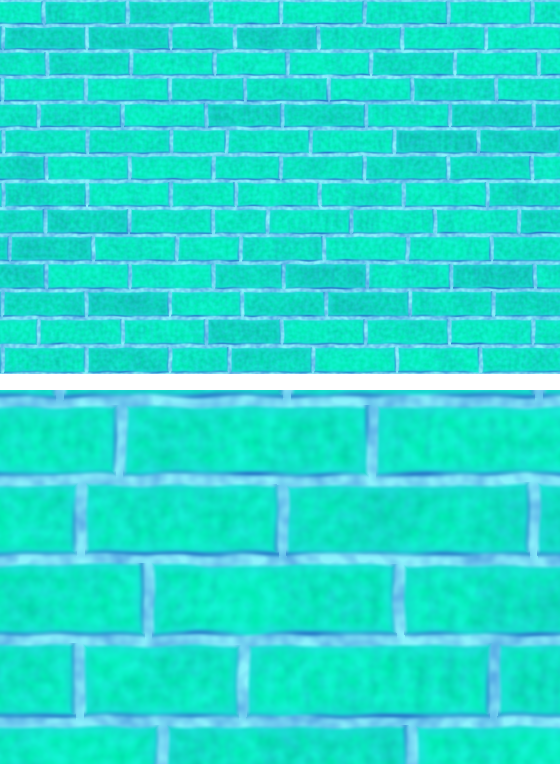
Top, the full canvas; bottom, a detail of the centre.
Reproduce this texture procedurally as a WebGL 1 fragment shader.

```glsl
precision highp float;
uniform vec2 u_resolution;

float hash(vec2 p) {
  vec3 q = fract(vec3(p.xyx) * 0.1031);
  q += dot(q, q.yzx + 33.33);
  return fract((q.x + q.y) * q.z);
}

vec2 gradient(vec2 cell) {
  float angle = 6.2832 * hash(cell + 57.0);
  return vec2(cos(angle), sin(angle));
}

// Gradient noise, roughly -0.7 to 0.7
float noise(vec2 p) {
  vec2 i = floor(p), f = fract(p);
  vec2 w = f * f * f * (f * (f * 6.0 - 15.0) + 10.0);
  vec2 x = vec2(1.0, 0.0);
  float low = mix(dot(gradient(i), f), dot(gradient(i + x), f - x), w.x);
  float high = mix(dot(gradient(i + x.yx), f - x.yx), dot(gradient(i + 1.0), f - 1.0), w.x);
  return mix(low, high, w.y);
}

// Brick face: tone per brick, patches, vertical streaks and fine grain
vec3 brickColor(vec2 id, vec2 p) {
  float tone = hash(id + 11.0);
  float patches = noise(p * 16.0 + id * 3.7);
  float streaks = noise(p * vec2(105.0, 16.0)) * hash(id + 29.0);
  float grain = noise(p * 95.0) + 0.6 * noise(p * 170.0);
  float shade = 0.1 + 0.65 * tone * tone + 0.4 * patches + 0.35 * streaks + 0.3 * grain;
  vec3 color = mix(vec3(0.04, 0.94, 0.77), vec3(0.08, 0.75, 0.74), clamp(shade, 0.0, 1.0));
  color = mix(color, vec3(0.08, 0.74, 0.88), 0.75 * step(0.97, hash(id + 43.0)));
  return color + vec3(0.07, 0.03, 0.12) * noise(p * 75.0 + 19.0);
}

vec3 mortarColor(vec2 p) {
  float stain = 0.6 + 0.7 * noise(p * 28.0) + 0.6 * noise(p * 90.0);
  return mix(vec3(0.34, 0.68, 0.90), vec3(0.54, 0.95, 0.99), clamp(stain, 0.0, 1.0));
}

void main() {
  vec2 p = gl_FragCoord.xy / u_resolution.y;
  vec2 wobbled = p + 0.003 * vec2(noise(p * 24.0), noise(p * 24.0 + 7.3));

  // Fourteen courses, slightly taller toward the bottom
  float down = 1.0 - wobbled.y;
  float course = 14.0 * (down + 0.0156 * sin(3.1416 * down));
  float row = floor(course);

  // Staggered bricks, with one cut short in each course
  float pitch = 0.224;
  float trim = mix(0.02, 0.085, hash(vec2(row, 5.0)));
  float start = mix(0.113, 0.012, mod(row, 2.0)) + 0.028 * (hash(vec2(row, 17.0)) - 0.5);
  float along = wobbled.x - start;
  along += trim * step(3.0 * pitch - trim, along);
  float column = floor(along / pitch);
  vec2 size = vec2(pitch, 1.0 / 14.0);
  if (column == 2.0) size.x -= trim;
  vec2 local = vec2(along - column * pitch, fract(course) / 14.0);

  // Distance to the brick edge, positive inside the joint
  float joint = 0.0054;
  vec2 edge = abs(local - 0.5 * size) - 0.5 * size + joint;
  float d = max(edge.x, edge.y);
  float soft = max(0.0026, 0.8 / u_resolution.y);
  float mortar = smoothstep(-soft, soft, d);

  vec3 color = brickColor(vec2(column, row), p);
  color = mix(color, vec3(0.13, 0.86, 0.88), 0.55 * smoothstep(-0.012, 0.0, d));
  color = mix(color, mortarColor(p), mortar);

  // Broken blue shadow on the lower and right edges
  vec2 lip = (local - size + joint) / 0.0026;
  vec2 shadow = exp(-lip * lip) * step(edge.yx, vec2(0.002));
  float strength = clamp(0.45 + 0.9 * noise(p * 20.0 + 41.0), 0.0, 0.85);
  color = mix(color, vec3(0.14, 0.46, 0.78), strength * max(0.6 * shadow.x, shadow.y));

  gl_FragColor = vec4(clamp(color, 0.0, 1.0), 1.0);
}
```
